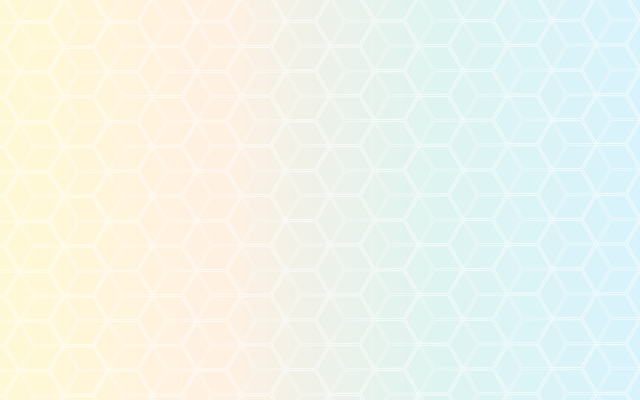
A Shadertoy shader for this background:

```glsl
// Pale cream-to-sky gradient under two offset honeycombs of double white lines.
// Each honeycomb outlines inset hexagons, so neighbours leave paired strokes;
// together the two layers read as a lattice of rhombi (tumbling blocks).

const float PERIOD  = 0.1244;            // hexagon height, in canvas heights
const float STRETCH = 1.03;              // slight horizontal widening
const float TILT    = 0.004;             // slope of the rows
const vec2  NODE    = vec2(0.825, 0.636); // a six-way crossing
const vec2  CELL    = vec2(1.7320508, 1.0);
const float SIDE    = 0.5773503;         // hexagon side for unit height

const vec3 CREAM = vec3(1.000, 0.973, 0.840);
const vec3 PEACH = vec3(1.000, 0.943, 0.885);
const vec3 SAGE  = vec3(0.930, 0.947, 0.914);
const vec3 MINT  = vec3(0.871, 0.957, 0.945);
const vec3 SKY   = vec3(0.847, 0.953, 0.988);
const vec3 WHITE = vec3(1.0);

// Sine-free hash of a cell index
float hash(vec2 p) {
    vec3 q = fract(vec3(p.xyx) * 0.1031);
    q += dot(q, q.yzx + 33.33);
    return fract((q.x + q.y) * q.z);
}

// Horizontal wash through five colours
vec3 wash(float x) {
    vec3 c = mix(CREAM, PEACH, smoothstep(0.0, 0.37, x));
    c = mix(c, SAGE, clamp((x - 0.35) / 0.16, 0.0, 1.0));
    c = mix(c, MINT, clamp((x - 0.51) / 0.17, 0.0, 1.0));
    return mix(c, SKY, clamp((x - 0.68) / 0.32, 0.0, 1.0));
}

// Distance to the border of the nearest hexagon (x) and its index (yz)
vec3 hexCell(vec2 p) {
    vec2 idA = floor(p / CELL + 0.5);
    vec2 idB = floor(p / CELL) + 0.5;
    vec2 a = p - idA * CELL;
    vec2 b = p - idB * CELL;
    bool useA = dot(a, a) < dot(b, b);
    vec2 q = abs(useA ? a : b);
    float border = 0.5 - max(q.y, dot(q, vec2(0.8660254, 0.5)));
    return vec3(border, useA ? idA : idB);
}

// Opacity of one honeycomb of inset outlines, varying a little per hexagon
float honeycomb(vec2 p, float inset, float halfWidth, float pixel) {
    vec3 cell = hexCell(p);
    float d = abs(cell.x - inset) - halfWidth;
    float ink = 1.0 - smoothstep(-0.5 * pixel, 0.6 * pixel, d);
    return ink * mix(0.85, 1.0, hash(cell.yz * 2.0 + 40.0));
}

void mainImage(out vec4 fragColor, in vec2 fragCoord) {
    vec2 uv = fragCoord / iResolution.xy;
    vec2 p = fragCoord / iResolution.y - NODE;
    p.y -= TILT * p.x;
    p = p / PERIOD / vec2(STRETCH, 1.0);
    float pixel = 1.0 / (iResolution.y * PERIOD);

    // Strong and faint layers, centred either side of the crossing
    float strong = honeycomb(p + vec2(SIDE, 0.0), 0.021, 0.010, pixel);
    float faint  = honeycomb(p - vec2(SIDE, 0.0), 0.021, 0.009, pixel);

    vec3 color = wash(uv.x);
    color = mix(color, WHITE, 0.45 * faint);
    color = mix(color, WHITE, 0.68 * strong);
    fragColor = vec4(color, 1.0);
}
```
